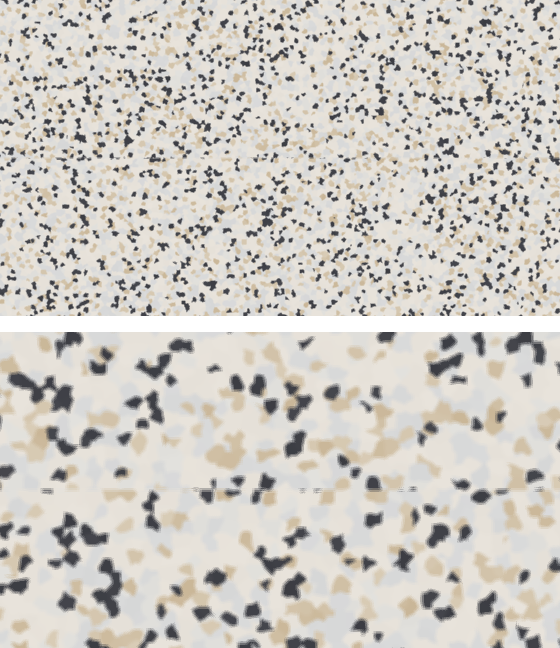
Top: the whole. Bottom: its middle third, enlarged.
This texture is drawn by a Shadertoy shader. Its source:

```glsl
// Draws a pale terrazzo floor with small charcoal, tan and light grey stone chips.

vec3 hash3(vec2 p) {
    vec3 q = fract(p.xyx * vec3(0.1031, 0.1030, 0.0973));
    q += dot(q, q.yxz + 33.33);
    return fract((q.xxy + q.yzz) * q.zyx);
}

vec2 gradient(vec2 cell) {
    float angle = 6.2832 * hash3(cell + 71.0).x;
    return vec2(cos(angle), sin(angle));
}

float gradientNoise(vec2 p) {
    vec2 i = floor(p), f = fract(p);
    vec2 u = f * f * f * (f * (f * 6.0 - 15.0) + 10.0);
    vec2 e = vec2(1.0, 0.0);
    float low = mix(dot(gradient(i), f), dot(gradient(i + e), f - e), u.x);
    float high = mix(dot(gradient(i + e.yx), f - e.yx),
                     dot(gradient(i + 1.0), f - 1.0), u.x);
    return mix(low, high, u.y);
}

// Random values of the weighted Voronoi chip that covers p
vec3 chipAt(vec2 p) {
    vec2 home = floor(p);
    float nearest = 9.0;
    vec3 chip = vec3(0.0);
    for (int y = -1; y <= 1; y++)
    for (int x = -1; x <= 1; x++) {
        vec2 cell = home + vec2(x, y);
        vec3 site = hash3(cell);
        vec3 traits = hash3(cell + 417.0);
        float d = length(cell + 0.06 + 0.88 * site.xy - p) - 0.3 * site.z;
        if (d < nearest) {
            nearest = d;
            chip = traits;
        }
    }
    return chip;
}

vec3 terrazzo(vec2 p) {
    // Two slabs meet at mid height
    p.x += 7.3 * step(0.5, p.y);

    // Ragged chip outlines
    vec2 warp = vec2(gradientNoise(p * 130.0), gradientNoise(p * 130.0 + 37.0));
    vec2 q = p + 0.004 * warp;
    float crowding = gradientNoise(p * 12.0);

    // Cream binder with faint grey and warm patches
    vec3 patchTraits = chipAt(q * 62.0 + 19.0);
    vec3 color = vec3(0.905, 0.885, 0.853);
    if (patchTraits.x < 0.28) color = vec3(0.846, 0.849, 0.850);
    else if (patchTraits.x < 0.45) color = vec3(0.880, 0.876, 0.860);
    color += 0.014 * (patchTraits.y - 0.5);

    // Tan chips
    vec3 tanTraits = chipAt(q * 74.0 + 143.0);
    if (tanTraits.x < 0.145 - 0.03 * crowding)
        color = mix(vec3(0.79, 0.715, 0.595), vec3(0.85, 0.80, 0.715), tanTraits.y);

    // Charcoal chips on top
    vec3 darkTraits = chipAt(q * 82.0 + 281.0);
    if (darkTraits.x < 0.115 + 0.04 * crowding)
        color = vec3(0.25, 0.255, 0.28) + 0.04 * (darkTraits.y - 0.5);
    return color;
}

void mainImage(out vec4 fragColor, in vec2 fragCoord) {
    vec2 p = fragCoord / iResolution.y;
    float softness = max(0.0052, 1.0 / iResolution.y);

    // Average a small footprint for soft edges
    vec3 sum = vec3(0.0);
    for (int y = -1; y <= 1; y++)
    for (int x = -1; x <= 1; x++)
        sum += terrazzo(p + vec2(x, y) * softness / 3.0);
    fragColor = vec4(sum / 9.0, 1.0);
}
```
